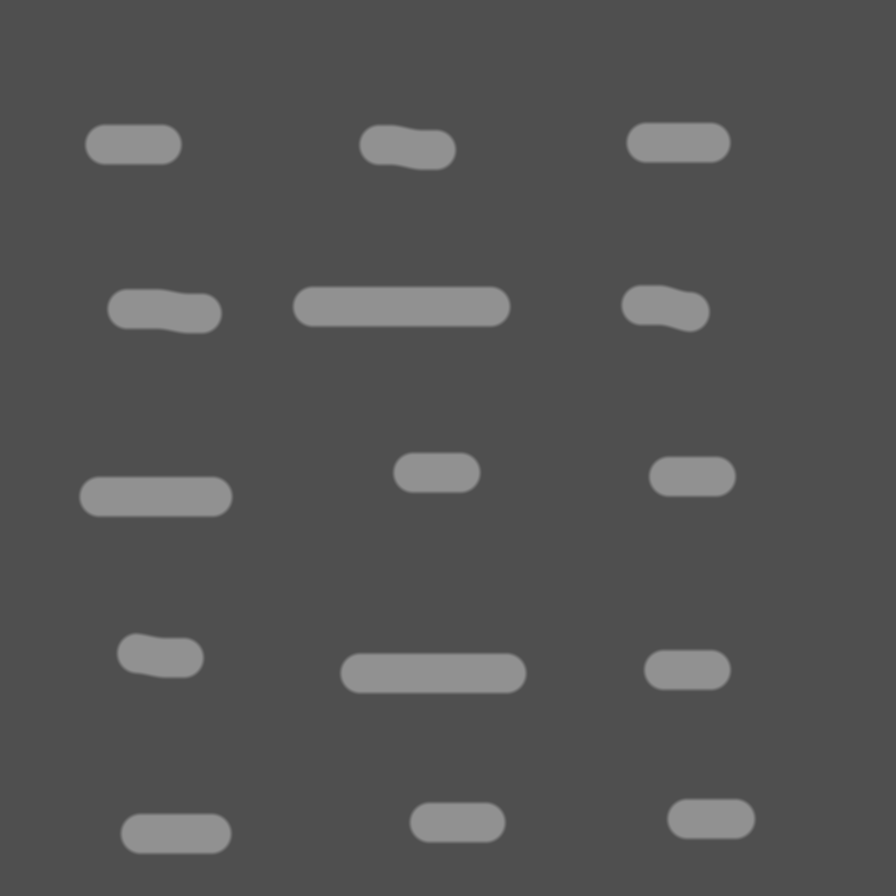
Write a WebGL 2 fragment shader that draws this pattern.

```glsl
#version 300 es
precision highp float;

// Scattered pale horizontal dashes on a flat dark grey ground.
// Five loose rows of three capsules get hashed positions and lengths;
// about a third of them have a small vertical step along their length.

uniform vec2 u_resolution;
out vec4 fragColor;

float hash(vec2 p) {
    return fract(sin(dot(p, vec2(127.1, 311.7))) * 43758.5453);
}

// Random value from -1 to 1
float jitter(vec2 p) {
    return 2.0 * hash(p) - 1.0;
}

// Distance to a horizontal capsule, halfLength includes the round caps
float capsule(vec2 p, float halfLength, float radius) {
    p.x = max(abs(p.x) - halfLength + radius, 0.0);
    return length(p) - radius;
}

float dash(vec2 uv, vec2 cell) {
    // Placement: each row drifts as a whole, then each dash on its own
    float row = cell.y;
    vec2 center = vec2(0.175, 0.075) + cell * vec2(0.3, 0.192);
    center += vec2(0.045, 0.015) * vec2(jitter(vec2(row, 5.3)), jitter(vec2(row, 9.1)));
    center += vec2(0.027, 0.016) * vec2(jitter(cell + 17.0), jitter(cell + 31.0));

    // Mostly short dashes, with a few long ones
    float halfLength = 0.048 + 0.085 * pow(hash(cell + 43.0), 3.0);
    vec2 p = uv - center;

    // Step between the two halves of a kinked dash
    float kinked = step(hash(cell + 59.0), 0.35) * step(halfLength, 0.085);
    float side = hash(cell + 83.0) < 0.5 ? -1.0 : 1.0;
    float offset = side * mix(0.004, 0.008, hash(cell + 71.0));
    float along = p.x - 0.012 * jitter(cell + 97.0);
    p.y -= kinked * offset * (smoothstep(-0.018, 0.018, along) - 0.5);

    return capsule(p, halfLength, 0.022);
}

void main() {
    vec2 uv = gl_FragCoord.xy / u_resolution;

    // Union of all dashes
    float d = 1.0;
    for (int row = 0; row < 5; row++) {
        for (int col = 0; col < 3; col++) {
            d = min(d, dash(uv, vec2(col, row)));
        }
    }

    // Slightly soft edge between ground and dash
    float coverage = 1.0 - smoothstep(-0.003, 0.003, d);
    vec3 ground = vec3(0.31);
    vec3 dashGrey = vec3(0.57);
    fragColor = vec4(mix(ground, dashGrey, coverage), 1.0);
}
```
